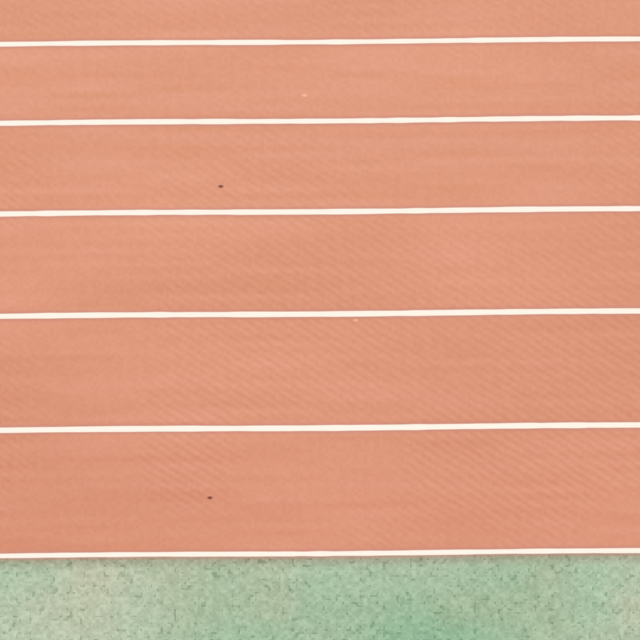
This texture is drawn by a WebGL 1 fragment shader. Its source:

```glsl
precision highp float;
// Clay-coloured running track: six white lane lines narrowing with distance above a green verge.

uniform vec2 u_resolution;

const int LINE_COUNT = 6;
const int SPECK_COUNT = 4;
const float FIRST_LINE = 0.1354;    // height of the nearest line
const float LANE_HEIGHT = 0.1963;   // height of the nearest lane
const float LANE_SHRINK = 0.0182;   // height lost by each lane further up
const float LINE_TILT = 0.0082;     // rise of the lines from left to right
const float LINE_HALF = 0.0046;
const float LINE_SOFTNESS = 0.0016;
const float FRINGE_WIDTH = 0.0065;
const float HATCH_FREQUENCY = 85.0;
const float HATCH_STRENGTH = 0.013;
const float TRACK_GRAIN = 0.022;
const float VERGE_GRAIN = 0.13;

const vec3 TRACK_NEAR = vec3(0.862, 0.585, 0.475);
const vec3 TRACK_FAR = vec3(0.885, 0.618, 0.505);
const vec3 LINE_WHITE = vec3(0.995, 0.965, 0.915);
const vec3 FRINGE_MAUVE = vec3(0.79, 0.55, 0.50);
const vec3 VERGE_PALE = vec3(0.74, 0.78, 0.68);
const vec3 VERGE_GREEN = vec3(0.60, 0.73, 0.60);
const vec3 VERGE_SHADE = vec3(0.62, 0.60, 0.51);
const vec3 SPECK_DARK = vec3(0.42, 0.23, 0.18);
const vec3 SPECK_LIGHT = vec3(0.97, 0.78, 0.60);

float hash(vec2 p) {
  return fract(sin(dot(p, vec2(127.1, 311.7))) * 43758.5453);
}

float noise(vec2 p) {
  vec2 cell = floor(p);
  vec2 f = fract(p);
  f = f * f * (3.0 - 2.0 * f);
  float low = mix(hash(cell), hash(cell + vec2(1.0, 0.0)), f.x);
  float high = mix(hash(cell + vec2(0.0, 1.0)), hash(cell + vec2(1.0, 1.0)), f.x);
  return mix(low, high, f.y);
}

float lineHeight(float k) {
  return FIRST_LINE + LANE_HEIGHT * k - 0.5 * LANE_SHRINK * k * (k - 1.0);
}

vec3 trackColor(vec2 uv, float level) {
  vec3 color = mix(TRACK_NEAR, TRACK_FAR, smoothstep(0.1, 1.0, level));
  // Broad stains and faint streaks along the lanes
  color += 0.022 * (noise(uv * vec2(4.0, 9.0)) - 0.5);
  float streak = noise(vec2(uv.x * 7.0, level * 95.0)) - 0.5;
  color += streak * vec3(0.022, 0.026, 0.036);
  // Patchy diagonal brushing, stronger in the near lanes
  float across = dot(uv, vec2(0.53, 0.85));
  float hatch = sin(6.2832 * HATCH_FREQUENCY * across + 2.5 * noise(uv * 22.0));
  float patches = smoothstep(0.2, 0.75, noise(uv * 7.0 + 3.0));
  color += HATCH_STRENGTH * hatch * patches * mix(1.0, 0.35, level);
  return color + TRACK_GRAIN * (noise(uv * 210.0) - 0.5);
}

vec3 vergeColor(vec2 uv, float level) {
  // Mottled green, deepest low in the middle, dusty near the track
  float mottle = noise(uv * vec2(6.0, 11.0) + 8.0);
  float depth = smoothstep(0.13, 0.0, level) * smoothstep(0.4, 0.0, abs(uv.x - 0.65));
  vec3 color = mix(VERGE_PALE, VERGE_GREEN, clamp(0.65 * mottle + 0.45 * depth, 0.0, 1.0));
  color += vec3(0.04, -0.015, -0.01) * (noise(uv * vec2(14.0, 20.0)) - 0.3);
  color = mix(color, VERGE_SHADE, 0.75 * smoothstep(0.026, 0.004, FIRST_LINE - level));
  // Coarse grain with sparse dark pits
  float grain = 0.6 * noise(uv * 170.0) + 0.4 * noise(uv * 300.0 + 5.0);
  float pits = smoothstep(0.72, 0.95, noise(uv * 190.0 + 31.0));
  return color + VERGE_GRAIN * (grain - 0.5) - 0.10 * pits * vec3(1.0, 0.8, 0.9);
}

void main() {
  vec2 uv = gl_FragCoord.xy / u_resolution;
  float pixel = 1.0 / min(u_resolution.x, u_resolution.y);
  float soft = max(LINE_SOFTNESS, pixel);
  float level = uv.y - LINE_TILT * (uv.x - 0.5) - 0.0006 * sin(uv.x * 9.0);

  // Ground
  float onTrack = smoothstep(-soft, soft, level - FIRST_LINE);
  vec3 color = mix(vergeColor(uv, level), trackColor(uv, level), onTrack);

  // Scattered specks, alternately dark and light
  for (int i = 0; i < SPECK_COUNT; i++) {
    float id = float(i);
    float lane = id * 1.3 + 0.25 + 0.5 * hash(vec2(id, 4.0));
    vec2 center = vec2(0.3 + 0.5 * hash(vec2(id, 9.0)), lineHeight(lane));
    float reach = length((uv - center) * vec2(0.6, 1.0));
    float speck = smoothstep(0.0022 + soft, 0.0005, reach);
    color = mix(color, mod(id, 2.0) < 0.5 ? SPECK_DARK : SPECK_LIGHT, 0.75 * speck);
  }

  // Lane lines with worn edges and a mauve fringe
  for (int i = 0; i < LINE_COUNT; i++) {
    float k = float(i);
    float halfWidth = LINE_HALF - 0.00015 * k - (i == 0 ? 0.0007 : 0.0);
    halfWidth += 0.0007 * (noise(vec2(uv.x * 40.0, k * 7.0)) - 0.5);
    float edge = abs(level - lineHeight(k)) - halfWidth;
    float fringe = 1.0 - smoothstep(0.0, FRINGE_WIDTH, edge);
    color = mix(color, FRINGE_MAUVE, 0.6 * fringe);
    color = mix(color, LINE_WHITE, 1.0 - smoothstep(-soft, soft, edge));
  }

  gl_FragColor = vec4(clamp(color, 0.0, 1.0), 1.0);
}
```
